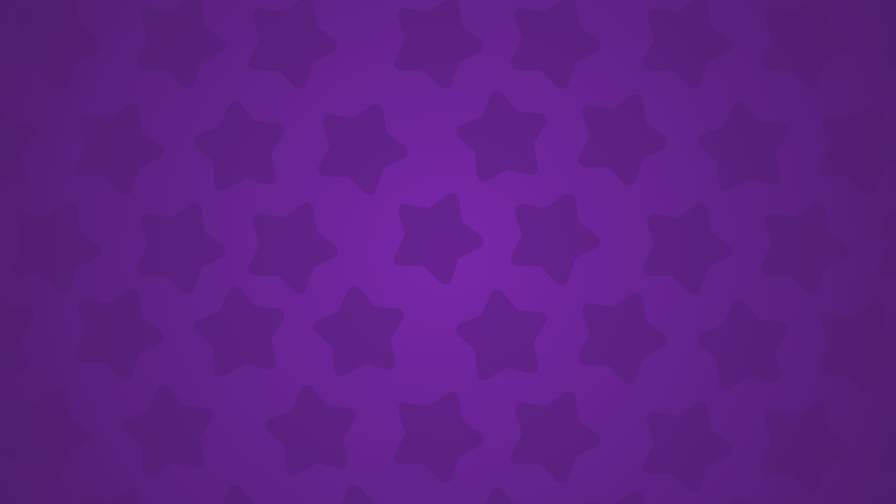
This pattern is drawn by a WebGL 1 fragment shader. Its source:

```glsl
precision highp float;
// Staggered rows of soft, blunt five-pointed stars on a purple radial glow.
// Each star is a rounded distance field with its own drift and tilt; the
// stars are a veil of the rim colour, so they fade out toward the sides.
// Lengths are in canvas heights, with y measured down from the top.

uniform vec2 u_resolution;

// Signed distance to a star with one tip along +x, rotated by tilt.
float starDistance(vec2 p, float tilt) {
  float sector = 1.2566371;
  float angle = atan(p.y, p.x) - tilt;
  angle = abs(mod(angle + 0.5 * sector, sector) - 0.5 * sector);
  vec2 q = length(p) * vec2(cos(angle), sin(angle));
  vec2 tip = vec2(0.081, 0.0);
  vec2 notch = 0.0463 * vec2(cos(0.5 * sector), sin(0.5 * sector));
  vec2 edge = notch - tip;
  vec2 d = q - tip;
  float side = edge.x * d.y - edge.y * d.x;
  d -= edge * clamp(dot(d, edge) / dot(edge, edge), 0.0, 1.0);
  return -sign(side) * length(d) - 0.0139;
}

// Centre of a star, with the uneven spacing between columns and rows.
vec2 starCentre(float row, float col) {
  float n = 2.0 * col + mod(row, 2.0);
  float shift = 0.0;
  if (n > 7.5) shift = 0.0139 * cos(0.8 * (n - 10.0));
  else if (n > 3.5) shift = 0.0255 * sin(1.1 * (n - 5.4));
  if (row > 3.5 && row < 4.5 && col < 2.5)
    shift = clamp(0.037 * (col - 1.5), -0.0185, 0.0185);

  float drop = -0.005;
  if (col > 4.5) drop = 0.014;
  else if (col < 2.5) drop = row < 2.5 ? 0.014 : -0.012;
  drop *= step(0.5, row);
  return vec2(0.1065 + 0.1238 * n + shift, 0.0833 + 0.1968 * row + drop);
}

// Most stars lean on their side; alternate odd ones and a small group stand up.
float starTilt(float row, float col) {
  bool alternate = mod(row, 2.0) > 0.5 && mod(col, 2.0) > 0.5;
  bool group = row > 2.5 && col > 0.5 && col < 2.5;
  return alternate || group ? 0.454 : -0.087;
}

void main() {
  vec2 p = gl_FragCoord.xy / u_resolution.y;
  p.y = 1.0 - p.y;
  float aspect = u_resolution.x / u_resolution.y;
  p.x += 0.5 * (16.0 / 9.0 - aspect);

  // Nearest star among the neighbouring cells
  float dist = 1.0;
  float nearRow = floor((p.y - 0.0833) / 0.1968 + 0.5);
  for (int j = -1; j <= 1; j++) {
    float row = nearRow + float(j);
    float start = 0.1065 + 0.1238 * mod(row, 2.0);
    float nearCol = floor((p.x - start) / 0.2476 + 0.5);
    for (int i = -1; i <= 1; i++) {
      float col = nearCol + float(i);
      vec2 offset = (p - starCentre(row, col)) * vec2(1.0, -1.0);
      dist = min(dist, starDistance(offset, starTilt(row, col)));
    }
  }

  // Radial glow, then the translucent stars
  vec3 rim = vec3(0.30, 0.113, 0.42);
  float fade = length(p - vec2(0.889, 0.5)) / 1.065;
  vec3 color = mix(vec3(0.47, 0.155, 0.665), rim, min(fade, 1.0));
  float soft = 1.0 / u_resolution.y;
  float cover = 1.0 - smoothstep(-soft, soft, dist);
  color = mix(color, rim, 0.4 * cover);
  gl_FragColor = vec4(color, 1.0);
}
```
